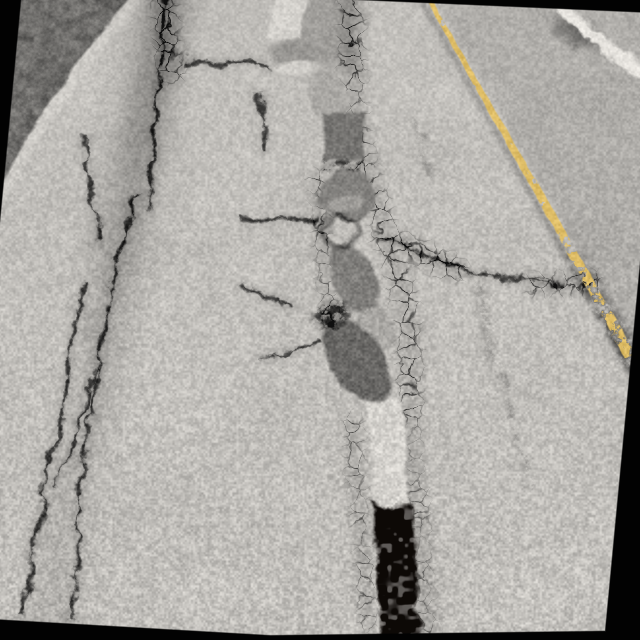
Reproduce this texture procedurally as a WebGL 1 fragment shader.

```glsl
precision highp float;
// Cracked asphalt road with patched centre strip, worn yellow line and black border.
uniform vec2 u_resolution;

#define ROAD_TONE 0.755
#define GRAIN 0.24
#define CRACK_DEPTH 0.5
#define WANDER 0.026
#define CELL_SCALE 46.0
#define WARM_TINT vec3(1, .988, .965)
#define YELLOW vec3(.87, .74, .4)

float tone, crackDist = 1.;
vec2 p, q, e; // plain, strongly bent and slightly bent positions

float hash(vec2 v) {
  vec3 h = fract(v.xyx * .1031);
  h += dot(h, h.yzx + 33.33);
  return fract((h.x + h.y) * h.z);
}

float noise(vec2 v) {
  vec2 i = floor(v), f = fract(v), o = vec2(1, 0);
  f *= f * (3. - 2. * f);
  return mix(mix(hash(i), hash(i + o), f.x), mix(hash(i + o.yx), hash(i + 1.), f.x), f.y);
}

float fbm(vec2 v) {
  float sum = 0., amp = .53;
  for (int i = 0; i < 4; i++) { sum += amp * noise(v); v = v * 2.07 + 7.3; amp *= .5; }
  return sum;
}

// Gap between the two nearest cell distances
float cellBorder(vec2 v) {
  vec2 i = floor(v);
  float first = 8., second = 8.;
  for (int k = 0; k < 9; k++) {
    vec2 g = i + vec2(mod(float(k), 3.), floor(float(k) / 3.)) - 1.;
    float d = length(g + vec2(hash(g), hash(g + 57.)) - v);
    second = min(second, max(first, d));
    first = min(first, d);
  }
  return second - first;
}

float fill(float d, float soft) { return 1. - smoothstep(-soft, soft, d); }

float seg(vec2 v, float ax, float ay, float bx, float by) {
  vec2 a = vec2(ax, ay), ab = vec2(bx, by) - a;
  return length(v - a - ab * clamp(dot(v - a, ab) / dot(ab, ab), 0., 1.));
}

void crack(float ax, float ay, float bx, float by) { crackDist = min(crackDist, seg(q, ax, ay, bx, by)); }

float ellipse(vec2 v, float x, float y, float rx, float ry, float tilt) {
  float c = cos(tilt), s = sin(tilt);
  v = mat2(c, -s, s, c) * (v - vec2(x, y));
  return (length(v / vec2(rx, ry)) - 1.) * min(rx, ry);
}

float box(vec2 v, float x, float y, float rx, float ry) {
  vec2 d = abs(v - vec2(x, y)) - vec2(rx, ry);
  return max(d.x, d.y);
}

void cover(float value, float d) { tone = mix(tone, value, fill(d, .004)); }

void main() {
  p = gl_FragCoord.xy / u_resolution;
  p.y = 1. - p.y; // measured down from the top
  float broad = fbm(p * 13.), rough = fbm(p * 85.);
  vec2 bend = vec2(fbm(p * 38.), fbm(p * 38. + 31.)) - .5;
  q = p + WANDER * bend;
  e = p + .012 * bend;
  float grain = noise(p * 310.) * .55 + noise(p * 180. + 9.) * .45 - .5;

  // Road tone, wheel tracks and far lane
  float track = p.x - .262 + .19 * p.y, lane = p.x - .671 - .565 * p.y;
  tone = ROAD_TONE + .05 * (broad - .5) - .07 * smoothstep(0., .02, lane);
  tone -= mix(.2, .05, smoothstep(0., .8, p.y)) * exp(-track * track / .0018);
  float streak = min(seg(q, .65, .19, .672, .285), seg(q, .74, .43, .83, .76));
  tone -= .17 * fill(streak - .006, .01) * smoothstep(.35, .7, rough);
  tone -= .13 * fill(box(q, .5, .03, .06, .08), .02);

  // Crazed bands
  float bandX = .55 + .09 * smoothstep(.12, .55, p.y) + .1 * max(p.y - .7, 0.);
  float band = min(abs(p.x - bandX), seg(p, .255, 0., .268, .11));
  band = min(band, min(seg(p, .55, .66, .575, .97), seg(p, .495, .28, .515, .5)) + .006);
  band = min(band, min(seg(p, .6, .37, .71, .42), seg(p, .84, .445, .92, .44)));
  float crazed = fill(band - .016, .017);
  float cells = fill(cellBorder(q * CELL_SCALE) - .07, .09);
  tone -= crazed * (.08 + CRACK_DEPTH * cells * smoothstep(.1, .65, broad));

  // Long cracks on the left, side cracks at the centre
  float rise = 1. - q.y;
  crackDist = max(abs(q.x - .115 - .2 * rise * rise), abs(q.y - .635) - .33);
  crackDist = min(crackDist, max(abs(q.x - .215 + .19 * q.y), abs(q.y - .7) - .26));
  crackDist = min(crackDist, max(abs(q.x - .262 + .1 * q.y), abs(q.y - .16) - .165));
  crack(.15, .573, .09, .76);
  crack(.13, .215, .153, .378);
  crack(.371, .339, .495, .347);
  crack(.378, .449, .456, .478);
  crack(.41, .56, .5, .537);
  crack(.598, .37, .703, .415);
  crack(.703, .415, .88, .448);
  crack(.404, .143, .414, .234);
  crack(.29, .095, .43, .1);
  float core = fill(crackDist - .004 * smoothstep(.2, .65, rough), .003);
  tone -= .1 * fill(crackDist - .006, .012) + CRACK_DEPTH * .85 * core;

  // Repairs and potholes, far to near
  cover(.83, box(e, .455 - .2 * p.y, .028, .026, .033));
  cover(.6, ellipse(e, .462, .08, .037, .018, 0.));
  cover(.82, ellipse(e, .462, .106, .033, .011, 0.));
  cover(.67, ellipse(e, .512, .15, .03, .04, -.4));
  cover(.46, box(e, .537, .213, .031, .036));
  cover(.51, ellipse(e, .545, .305, .043, .041, 0.));
  cover(.62, ellipse(e, .54, .318, .028, .012, -.2));
  cover(.5, ellipse(e, .553, .435, .033, .058, -.42));
  cover(.66, ellipse(e, .585, .515, .031, .036, -.3));
  cover(.41, ellipse(e, .558, .563, .041, .074, -.6));
  tone -= .28 * fill(abs(ellipse(q, .533, .36, .027, .021, 0.)) - .004, .005);
  float pits = min(box(q, .535, .258, .024, .007), ellipse(q, .518, .492, .028, .022, 0.));
  tone -= fill(pits, .007) * (.14 + .4 * smoothstep(.42, .65, rough));
  float stripX = .561 + .065 * p.y;
  cover(.83, max(box(e, stripX, .71, .027, .092), -ellipse(e, .575, .59, .046, .04, 0.)));

  // Tar by the yellow line, dirt and pale strip beyond
  float tar = smoothstep(.32, .52, p.y) * fill(abs(lane) - .018, .013);
  tone -= .3 * tar * smoothstep(.25, .6, rough) + .14 * fill(abs(lane + .012) - .006, .008);
  tone -= .25 * fill(ellipse(q, .905, .053, .038, .018, .45), .012);
  cover(.9, seg(q, .88, .015, 1., .115) - .01);

  // Shoulder with pale rim
  float verge = e.x - .2 + .84 * p.y - .5 * p.y * p.y;
  tone += .05 * fill(abs(verge - .012) - .01, .008);
  cover(.3 + .25 * rough, verge);
  vec3 color = max(tone + GRAIN * grain * mix(.6, 1.1, p.y), .06) * WARM_TINT;

  // Worn yellow paint
  float paint = fill(abs(lane + .006 * bend.x) - .004 - .011 * p.y, .002) * fill(p.y - .565, .004);
  paint *= smoothstep(0., .1, rough - mix(.2, .47, smoothstep(.25, .5, p.y)));
  color = mix(color, YELLOW + .15 * grain, paint);

  // Deep hole
  float stones = smoothstep(.52, .85, noise(p * 115.));
  color = mix(color, vec3(.05, .035, .025) + .32 * stones, fill(box(q, stripX, .9, .031, .11), .005));

  // Slanted black border
  float frame = max(.033 - .095 * p.y - p.x, p.x - 1.039 + .095 * p.y);
  frame = max(frame, p.y - min(.968 + .058 * p.x, .998 - .013 * p.x));
  frame = max(frame, .044 * (p.x - .56) - p.y);
  gl_FragColor = vec4(mix(vec3(.006), color, fill(frame, .0015)), 1);
}
```
